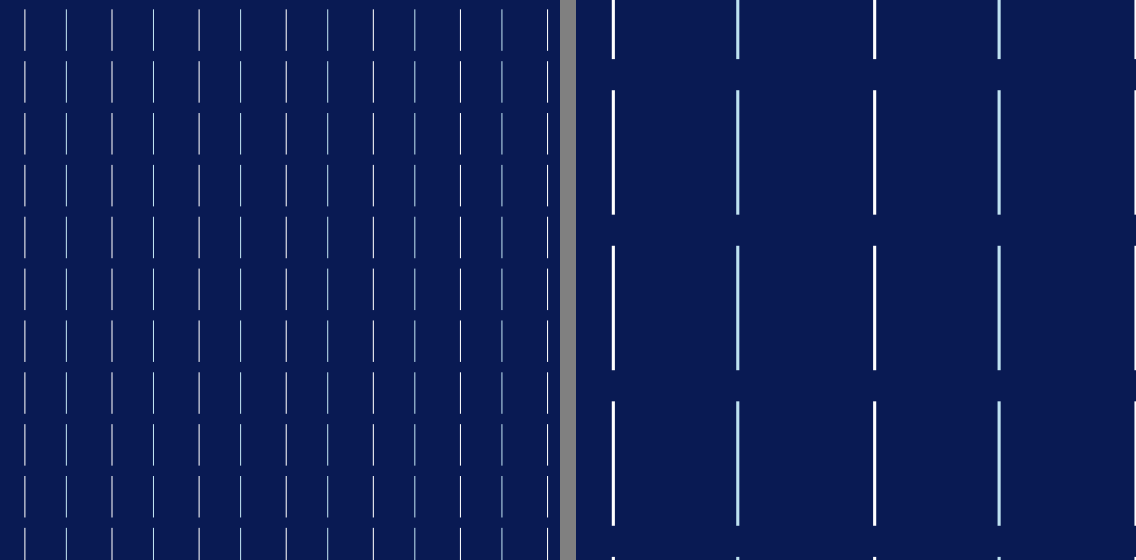
Left, the full canvas; right, a detail of the centre.
This pattern is drawn by a three.js fragment shader. Its source:

```glsl
// Fine vertical dashed lines, alternately white and pale blue, on flat navy.
// Two line families share one repeating cell; each dash is the product of
// exact box-filtered coverage across and along the line.

varying vec2 vUv;

// Lengths are in units of 1/GRID of the canvas, measured from the top left.
const float GRID = 540.0;
const float COLUMN_PERIOD = 84.0;
const float WHITE_X = 24.0;
const float PALE_X = 64.0;
const float LINE_WIDTH = 1.0;
const float ROW_PERIOD = 50.0;
const float DASH_LENGTH = 40.0;
const float DASH_TOP = 9.0;

const vec3 NAVY = vec3(0.037, 0.10, 0.325);
const vec3 WHITE = vec3(1.0);
const vec3 PALE_BLUE = vec3(0.745, 0.885, 0.945);

// Signed distance to the nearest of the centers repeated every period.
float repeatOffset(float position, float center, float period) {
  return mod(position - center + 0.5 * period, period) - 0.5 * period;
}

// Fraction of a pixel covered by a band of the given width around zero.
float bandCoverage(float offset, float width, float pixel) {
  float high = min(offset + 0.5 * pixel, 0.5 * width);
  float low = max(offset - 0.5 * pixel, -0.5 * width);
  return clamp((high - low) / pixel, 0.0, 1.0);
}

void main() {
  vec2 position = GRID * vec2(vUv.x, 1.0 - vUv.y);
  vec2 pixel = max(GRID * fwidth(vUv), vec2(1e-4));

  // Dashes along every line
  float dashOffset = repeatOffset(position.y, DASH_TOP + 0.5 * DASH_LENGTH, ROW_PERIOD);
  float dash = bandCoverage(dashOffset, DASH_LENGTH, pixel.y);

  // Two line families across
  float whiteOffset = repeatOffset(position.x, WHITE_X, COLUMN_PERIOD);
  float paleOffset = repeatOffset(position.x, PALE_X, COLUMN_PERIOD);
  float whiteLine = bandCoverage(whiteOffset, LINE_WIDTH, pixel.x);
  float paleLine = bandCoverage(paleOffset, LINE_WIDTH, pixel.x);

  vec3 color = mix(NAVY, WHITE, whiteLine * dash);
  color = mix(color, PALE_BLUE, paleLine * dash);
  gl_FragColor = vec4(color, 1.0);
}
```
